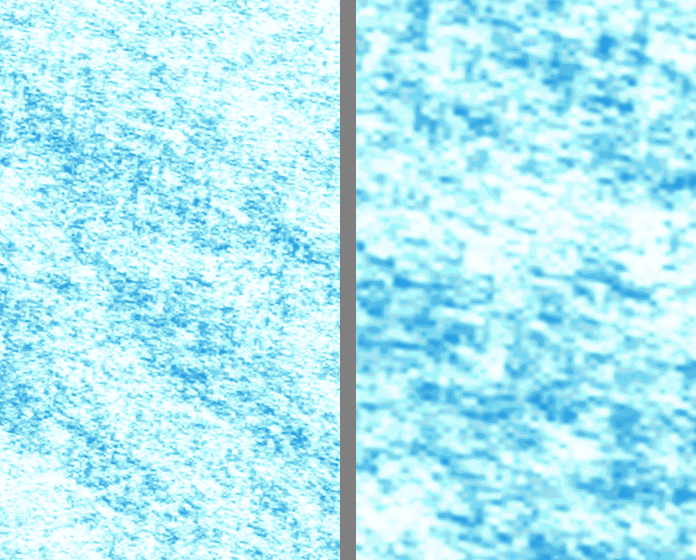
Left, the full canvas; right, a detail of the centre.
Write a WebGL 1 fragment shader that draws this texture.

```glsl
precision highp float;
// Draws a sheet of toothed paper rubbed with slanting strokes of cyan wax crayon.
uniform vec2 u_resolution;

// Pigment ramp, from bare paper to heavy wax
const vec3 PAPER = vec3(0.97, 1.00, 1.00);
const vec3 FROST = vec3(0.91, 0.99, 1.00);
const vec3 PALE = vec3(0.78, 0.98, 0.99);
const vec3 AQUA = vec3(0.64, 0.96, 0.99);
const vec3 HAZE = vec3(0.62, 0.88, 0.94);
const vec3 CYAN = vec3(0.47, 0.85, 0.95);
const vec3 BLUE = vec3(0.35, 0.75, 0.91);
const vec3 DEEP = vec3(0.16, 0.63, 0.89);

// Cells per canvas height: along the stroke, across the stroke
const vec2 BAND_SCALE = vec2(2.6, 8.0);
const vec2 STREAK_SCALE = vec2(13.0, 48.0);
const vec2 CLUMP_SCALE = vec2(34.0, 66.0);
const vec2 GRAIN_SCALE = vec2(105.0, 195.0);
const vec2 SPECK_SCALE = vec2(215.0, 270.0);
const vec2 PIT_SCALE = vec2(40.0, 52.0);

// Downward slant of each layer, in radians
const float BAND_SLANT = 0.62;
const float STREAK_SLANT = 0.50;
const float CLUMP_SLANT = 0.30;
const float GRAIN_SLANT = 0.24;
const float SPECK_SLANT = 0.08;

// Strength of each layer
const float BAND_WEIGHT = 0.34;
const float STREAK_WEIGHT = 0.30;
const float CLUMP_WEIGHT = 0.36;
const float GRAIN_WEIGHT = 0.64;
const float SPECK_WEIGHT = 0.52;
const float PIT_WEIGHT = 0.95;
const float CORNER_WEIGHT = 0.75;
const float WAX_BIAS = 0.14;

const float NOISE_DEVIATION = 0.2145;
const float LOGISTIC_SLOPE = 1.7;

float hash(vec2 cell) {
    return fract(sin(dot(cell, vec2(127.1, 311.7))) * 43758.5453);
}

float valueNoise(vec2 p) {
    vec2 cell = floor(p);
    vec2 f = fract(p);
    f = f * f * (3.0 - 2.0 * f);
    float low = mix(hash(cell), hash(cell + vec2(1.0, 0.0)), f.x);
    float high = mix(hash(cell + vec2(0.0, 1.0)), hash(cell + vec2(1.0, 1.0)), f.x);
    return mix(low, high, f.y);
}

// Noise stretched along a slanted stroke, with zero mean and unit deviation
float strokeNoise(vec2 p, vec2 scale, float slant, float seed) {
    vec2 along = vec2(cos(slant), -sin(slant));
    vec2 across = vec2(sin(slant), cos(slant));
    vec2 q = vec2(dot(p, along), dot(p, across)) * scale;
    return (valueNoise(q + seed) - 0.5) / NOISE_DEVIATION;
}

// Amount of wax as a roughly normal variable
float waxCoverage(vec2 p, vec2 uv) {
    vec2 wobble = vec2(valueNoise(p * 9.0 + 3.0), valueNoise(p * 9.0 + 47.0)) - 0.5;
    vec2 hand = p + 0.03 * wobble;

    float wax = WAX_BIAS;
    wax += BAND_WEIGHT * strokeNoise(hand, BAND_SCALE, BAND_SLANT, 11.0);
    wax += STREAK_WEIGHT * strokeNoise(hand, STREAK_SCALE, STREAK_SLANT, 23.0);
    wax += CLUMP_WEIGHT * strokeNoise(hand, CLUMP_SCALE, CLUMP_SLANT, 37.0);
    wax += GRAIN_WEIGHT * strokeNoise(p, GRAIN_SCALE, GRAIN_SLANT, 53.0);
    wax += SPECK_WEIGHT * strokeNoise(p, SPECK_SCALE, SPECK_SLANT, 71.0);

    // Pits in the paper that the crayon skipped
    float pit = strokeNoise(hand, PIT_SCALE, GRAIN_SLANT, 89.0);
    wax -= PIT_WEIGHT * smoothstep(0.9, 1.7, pit);

    // Lighter rubbing toward two opposite corners
    float corners = 1.0 - smoothstep(0.0, 0.32, length(uv * vec2(0.5, 1.0)));
    corners += 1.0 - smoothstep(0.0, 0.25, length((1.0 - uv) * vec2(0.6, 1.0)));
    return wax - CORNER_WEIGHT * corners;
}

// Ramp whose stops sit at the middle of each colour's share
vec3 crayonColour(float level) {
    vec3 colour = mix(PAPER, FROST, smoothstep(0.0, 0.11, level));
    colour = mix(colour, PALE, smoothstep(0.13, 0.31, level));
    colour = mix(colour, AQUA, smoothstep(0.42, 0.58, level));
    colour = mix(colour, HAZE, smoothstep(0.65, 0.74, level));
    colour = mix(colour, CYAN, smoothstep(0.78, 0.87, level));
    colour = mix(colour, BLUE, smoothstep(0.90, 0.95, level));
    return mix(colour, DEEP, smoothstep(0.96, 1.0, level));
}

void main() {
    vec2 uv = gl_FragCoord.xy / u_resolution;
    vec2 p = gl_FragCoord.xy / u_resolution.y;
    float wax = waxCoverage(p, uv);
    float level = 1.0 / (1.0 + exp(-LOGISTIC_SLOPE * wax));
    gl_FragColor = vec4(crayonColour(level), 1.0);
}
```
